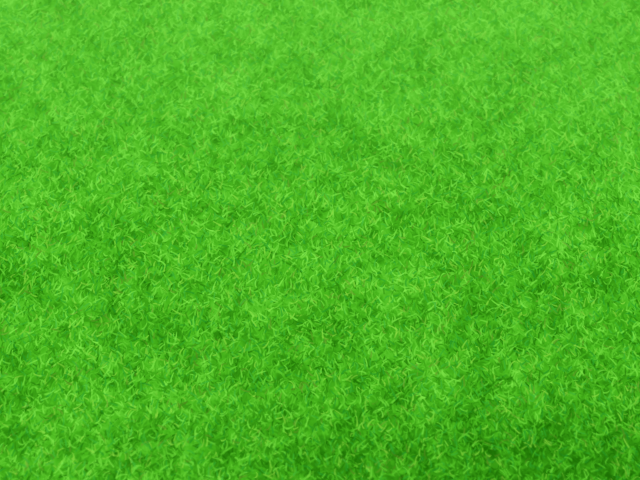
Give the GLSL for this texture, as a Shadertoy shader.

```glsl
float hash(vec2 p) {
    return fract(sin(dot(p, vec2(127.1, 311.7))) * 43758.5453);
}

float noise(vec2 p) {
    vec2 i = floor(p), f = fract(p);
    f = f * f * (3.0 - 2.0 * f);
    return mix(mix(hash(i), hash(i + vec2(1, 0)), f.x),
               mix(hash(i + vec2(0, 1)), hash(i + vec2(1, 1)), f.x), f.y);
}

// Dark to light green ramp
vec3 grassColor(float tone) {
    vec3 deep = vec3(0.14, 0.49, 0.03);
    vec3 mid = vec3(0.28, 0.71, 0.11);
    vec3 bright = vec3(0.45, 0.86, 0.25);
    tone = clamp(tone, -0.1, 1.2) * 2.0;
    return tone < 1.0 ? mix(deep, mid, tone) : mix(mid, bright, tone - 1.0);
}

// Curved, tapering blade centred on the origin
float blade(vec2 p, float angle, float halfLength, float bend, float soft) {
    float c = cos(angle), s = sin(angle);
    p = vec2(c * p.x - s * p.y, s * p.x + c * p.y);
    float along = p.y / halfLength;
    float side = abs(p.x - bend * (along * along - 0.4));
    float width = 0.08 - 0.03 * along;
    float body = 1.0 - smoothstep(width - soft, width + soft, side);
    return body * (1.0 - smoothstep(0.6, 1.1, abs(along)));
}

void mainImage(out vec4 fragColor, in vec2 fragCoord) {
    vec2 p = fragCoord / iResolution.y;
    float right = fragCoord.x / iResolution.x;

    // Ground recedes towards the top, where focus softens
    vec2 ground = vec2((p.x - 0.667) * (1.0 + 0.2 * p.y), p.y * (1.0 + 0.15 * p.y));
    float far = smoothstep(0.45, 1.0, p.y);
    float soft = max(0.09, 30.0 / iResolution.y) + 0.1 * far + 0.05 * smoothstep(0.25, 0.0, p.y);

    // Broad light and clumps
    float light = 0.53 + 0.1 * far
        - 0.26 * smoothstep(0.45, 0.0, p.y) * smoothstep(0.1, 1.0, right)
        - 0.08 * smoothstep(0.2, 0.0, p.y);
    light += 0.16 * (noise(ground * 9.0) - 0.5) + 0.28 * (noise(ground * 28.0 + 40.0) - 0.5);

    // Blurred undergrowth
    float under = noise(ground * 60.0) * 0.6 + noise(ground * 120.0 + 7.0) * 0.4;
    vec3 color = grassColor(light - 0.08 + 0.7 * (under - 0.5));

    // Blades, from the deepest layer to the tips
    for (int layer = 0; layer < 10; layer++) {
        float height = float(layer) / 9.0;
        vec2 q = ground * 48.0 + vec2(3.37, 5.71) * float(layer);
        vec2 cell = floor(q);
        for (int y = -1; y <= 1; y++)
        for (int x = -1; x <= 1; x++) {
            vec2 id = cell + vec2(x, y);
            vec2 seed = id + float(layer) * vec2(17.3, 9.1);
            vec2 root = id + vec2(hash(seed), hash(seed + 31.7));
            float pick = hash(seed + 57.3);
            float angle = (hash(seed + 73.9) - 0.5) * 2.7;
            float halfLength = mix(0.32, 0.68, pick);
            float bend = (hash(seed + 91.1) - 0.5) * 0.4;
            float mask = blade(q - root, angle, halfLength, bend, soft);

            float kind = hash(seed + 113.3);
            float tone = light - 0.16 + 0.36 * height + 1.0 * (hash(seed + 139.7) - 0.5);
            vec3 tint = grassColor(tone);
            tint = mix(tint, vec3(0.58, 0.86, 0.27), 0.7 * step(0.92, kind));
            tint = mix(tint, vec3(0.40, 0.54, 0.16), 0.6 * step(kind, 0.035));
            tint = mix(tint, vec3(0.14, 0.62, 0.20), 0.6 * step(abs(kind - 0.1), 0.05));
            color = mix(color, tint, mask * 0.72);
        }
    }

    // Pale haze in the distance
    color = mix(color, vec3(0.42, 0.81, 0.26), 0.3 * far);
    fragColor = vec4(color, 1.0);
}
```
